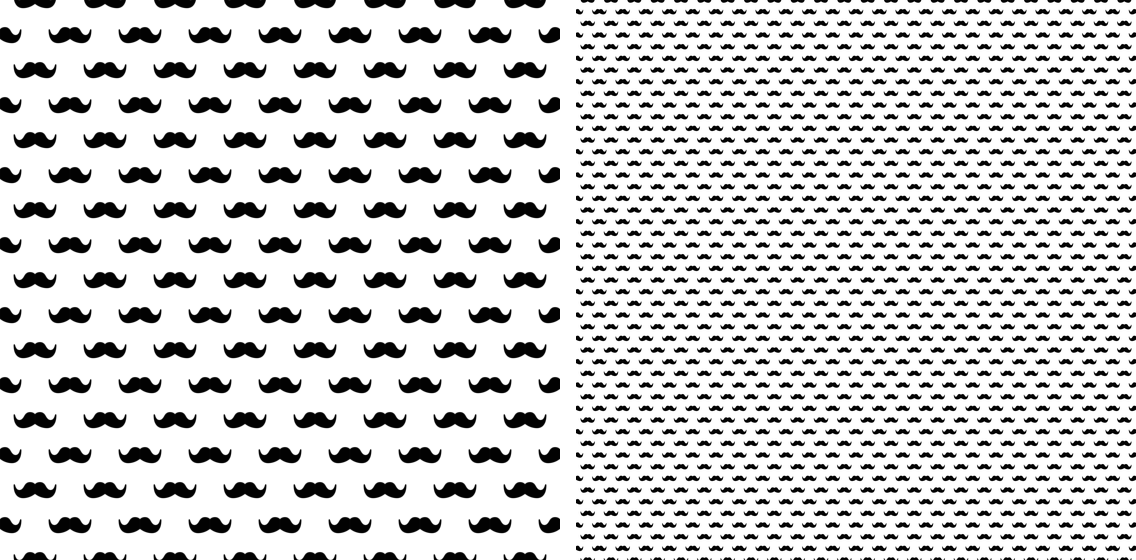
Left, the tile; right, the same tile 3 across and 3 down.
Give the GLSL for this pattern, as a three.js fragment shader.

```glsl
// Black moustaches on white, in 8 by 8 repeats of two half-dropped rows.
// One mirrored half outline is traced with quadratic curves, giving a signed
// distance: nearest point for the size, ray crossings for the sign.
varying vec2 vUv;

// Adds one curve of the outline: updates the distance and the inside sign.
void addCurve(vec2 p, vec2 start, vec2 control, vec2 end, inout float dist, inout float side) {
  vec2 a = start;
  for (int i = 1; i <= 8; i++) {
    float t = float(i) / 8.0;
    vec2 b = mix(mix(start, control, t), mix(control, end, t), t);
    vec2 ab = b - a;
    vec2 ap = p - a;
    dist = min(dist, length(ap - ab * clamp(dot(ap, ab) / dot(ab, ab), 0.0, 1.0)));
    // A ray towards +x flips the side at every crossing
    if ((a.y > p.y) != (b.y > p.y) && ap.x < ab.x * ap.y / ab.y) side = -side;
    a = b;
  }
}

// Signed distance, negative inside; one repeat is 144 units wide.
float moustache(vec2 p) {
  p.x = abs(p.x);
  float dist = 1000.0;
  float side = 1.0;
  // Upper lobe and the dip beside it
  addCurve(p, vec2(0.0, 12.0), vec2(4.0, 16.5), vec2(11.0, 16.2), dist, side);
  addCurve(p, vec2(11.0, 16.2), vec2(18.0, 16.0), vec2(22.0, 8.5), dist, side);
  addCurve(p, vec2(22.0, 8.5), vec2(26.5, 0.0), vec2(32.0, 0.0), dist, side);
  // Raised tip
  addCurve(p, vec2(32.0, 0.0), vec2(38.5, 0.0), vec2(41.0, 10.0), dist, side);
  addCurve(p, vec2(41.0, 10.0), vec2(43.0, 13.5), vec2(44.0, 10.0), dist, side);
  // Outer sweep back to the lower notch
  addCurve(p, vec2(44.0, 10.0), vec2(44.0, -5.0), vec2(37.0, -12.0), dist, side);
  addCurve(p, vec2(37.0, -12.0), vec2(31.0, -18.0), vec2(20.0, -16.5), dist, side);
  addCurve(p, vec2(20.0, -16.5), vec2(9.0, -15.0), vec2(0.0, -8.0), dist, side);
  return dist * side;
}

void main() {
  // Two rows per repeat, every second row shifted by half a repeat
  vec2 p = vUv * 8.0;
  float row = floor(p.y * 2.0 + 0.5);
  vec2 q = vec2(fract(p.x + 0.5 * mod(row, 2.0)) - 0.5, p.y - 0.5 * row) * 144.0;

  // Near-black ink with a barely lighter seam between the halves
  float ink = 1.0 - smoothstep(-1.6, 1.6, moustache(q));
  float seam = 1.0 - smoothstep(0.0, 1.5, abs(q.x));
  vec3 black = vec3(0.008 + 0.035 * seam);
  gl_FragColor = vec4(mix(vec3(1.0), black, ink), 1.0);
}
```
